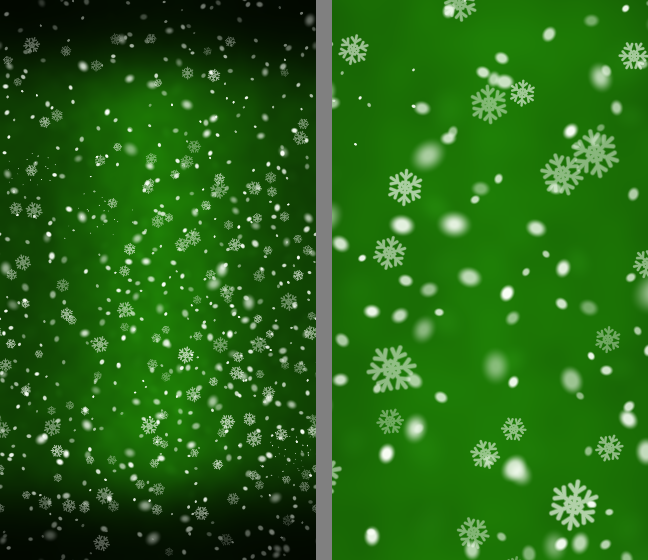
Left, the full canvas; right, a detail of the centre.
Give the GLSL for this background, as a WebGL 2 fragment shader.

```glsl
#version 300 es
precision highp float;
// Seamless green winter backdrop: soft glow, blurred snow dots, snowflakes and fine sparkles.
uniform vec2 u_resolution;
out vec4 fragColor;

const float TAU = 6.2831853;
const int DOT = 0, FLAKE = 1, SPECK = 2;

// Three random values in 0..1 per grid cell and layer seed
vec3 hash3(vec2 cell, int seed) {
    uvec3 v = uvec3(uvec2(cell), uint(seed)) * 1664525u + 1013904223u;
    v.x += v.y * v.z; v.y += v.z * v.x; v.z += v.x * v.y;
    v ^= v >> 16u;
    v.x += v.y * v.z; v.y += v.z * v.x; v.z += v.x * v.y;
    return vec3(v >> 8u) / 16777216.0;
}

// Value noise that wraps after n cells
float wrapNoise(vec2 uv, vec2 n, int seed) {
    vec2 g = uv * n, i = floor(g), f = g - i;
    f = f * f * (3.0 - 2.0 * f);
    float a = hash3(mod(i, n), seed).x;
    float b = hash3(mod(i + vec2(1, 0), n), seed).x;
    float c = hash3(mod(i + vec2(0, 1), n), seed).x;
    float d = hash3(mod(i + vec2(1, 1), n), seed).x;
    return mix(mix(a, b, f.x), mix(c, d, f.x), f.y);
}

// Brightness of the backdrop, falling off towards the wrapped borders
float glow(vec2 uv) {
    vec2 s = sin(0.5 * TAU * (uv - 0.5));
    s *= s;
    return 0.47 * exp(-0.6 * s.x - 2.1 * pow(s.y, 8.0));
}

// Chance of snow: thickest at the middle right, thin near the top
float snowChance(vec2 uv) {
    float side = cos(TAU * (uv.x - 0.78)) * (0.6 - 0.4 * cos(TAU * uv.y));
    return 0.56 + 0.22 * side + 0.17 * cos(TAU * (uv.y - 0.33));
}

float cluster(vec2 uv, vec2 centre, vec2 size) {
    vec2 d = (fract(uv - centre + 0.5) - 0.5) * size / 0.065;
    return exp(-dot(d, d));
}

float speckChance(vec2 uv, vec2 size) {
    return 0.5 * cluster(uv, vec2(0.09, 0.69), size)
         + 0.5 * cluster(uv, vec2(0.31, 0.62), size)
         + 0.9 * cluster(uv, vec2(0.90, 0.19), size);
}

float segment(vec2 p, vec2 a, vec2 b) {
    vec2 ab = b - a;
    return length(p - a - ab * clamp(dot(p - a, ab) / dot(ab, ab), 0.0, 1.0));
}

// Six-armed crystal of unit radius; blur is the edge width
float flake(vec2 p, float turn, float blur) {
    float sector = TAU / 6.0;
    float a = mod(atan(p.y, p.x) + turn, sector) - 0.5 * sector;
    vec2 q = length(p) * vec2(cos(a), abs(sin(a)));
    float d = segment(q, vec2(0.0), vec2(0.95, 0.0));
    d = min(d, segment(q, vec2(0.5, 0.0), vec2(0.76, 0.28)));
    d = min(d, abs(q.x - 0.28));
    return 1.0 - smoothstep(0.09 - 0.5 * blur, 0.09 + 0.5 * blur, d);
}

// Soft disc, slightly stretched along one direction
float softDot(vec2 p, float r, float soft, float turn, float px) {
    vec2 axis = vec2(cos(turn), sin(turn));
    float d = length(p - 0.2 * axis * dot(p, axis));
    float edge = max(soft * r, 0.6 * px);
    return 1.0 - smoothstep(r - edge, r + 0.5 * edge, d);
}

// Coverage of one jittered layer of n wrapped cells; radii are in canvas widths
float scatter(vec2 uv, vec2 size, vec2 n, int seed, vec2 radii, float soft, vec2 opacity, int kind) {
    float clear = 1.0, px = 1.0 / u_resolution.x;
    vec2 base = floor(uv * n);
    for (int y = -1; y <= 1; y++) {
        for (int x = -1; x <= 1; x++) {
            vec2 cell = base + vec2(x, y), id = mod(cell, n);
            vec3 place = hash3(id, seed), look = hash3(id, seed + 50);
            vec2 home = (id + 0.5) / n;
            float chance = kind == SPECK ? speckChance(home, size) : snowChance(home);
            if (place.z > chance) continue;
            vec2 p = (uv - (cell + place.xy) / n) * size;
            float r = mix(radii.x, radii.y, look.x * look.x);
            float turn = TAU * look.y;
            float cover = kind == FLAKE ? flake(p / r, turn, max(soft, 1.2 * px / r))
                                        : softDot(p, r, soft, turn, px);
            clear *= 1.0 - cover * mix(opacity.x, opacity.y, look.z);
        }
    }
    return 1.0 - clear;
}

void main() {
    vec2 uv = gl_FragCoord.xy / u_resolution;
    vec2 size = vec2(1.0, u_resolution.y / u_resolution.x);

    // Mottled green backdrop with out-of-focus haze
    float light = glow(uv);
    float mottle = 0.6 * wrapNoise(uv, vec2(14, 25), 1) + 0.4 * wrapNoise(uv, vec2(30, 53), 2);
    float haze = scatter(uv, size, vec2(12, 21), 3, vec2(0.012, 0.026), 0.95, vec2(0.05, 0.22), DOT);
    vec3 green = vec3(0.235, 1.0, 0.045);
    vec3 color = green * light * (0.9 + 0.2 * mottle) + vec3(0.25, 0.5, 0.2) * haze * light;

    // Snow from large and blurred to small and crisp
    float clear = 1.0;
    clear *= 1.0 - scatter(uv, size, vec2(8, 14), 11, vec2(0.010, 0.018), 0.85, vec2(0.35, 0.9), DOT);
    clear *= 1.0 - scatter(uv, size, vec2(12, 21), 12, vec2(0.013, 0.028), 0.1, vec2(0.35, 0.7), FLAKE);
    clear *= 1.0 - scatter(uv, size, vec2(15, 27), 13, vec2(0.006, 0.011), 0.6, vec2(0.4, 1.0), DOT);
    clear *= 1.0 - scatter(uv, size, vec2(18, 32), 14, vec2(0.0035, 0.0078), 0.5, vec2(0.4, 1.0), DOT);
    clear *= 1.0 - scatter(uv, size, vec2(54, 96), 15, vec2(0.0014, 0.0026), 0.5, vec2(0.5, 1.0), SPECK);

    // Snow dims where the backdrop is dark
    float dim = mix(0.45, 1.0, smoothstep(0.03, 0.24, light));
    fragColor = vec4(mix(color, vec3(0.98, 1.0, 0.97), (1.0 - clear) * dim), 1.0);
}
```
